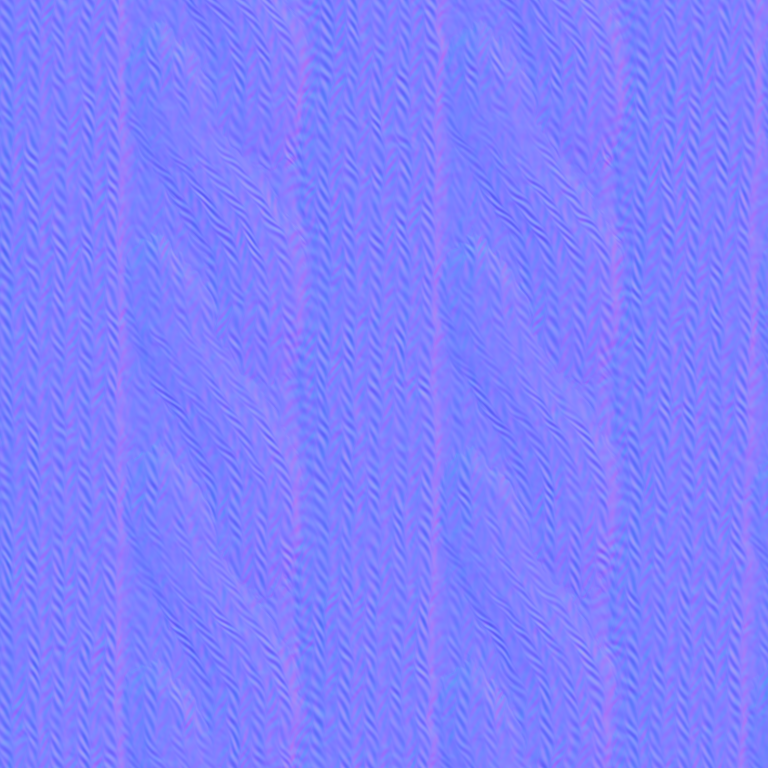
Give the GLSL for this texture map, as a WebGL 1 fragment shader.

```glsl
precision highp float;
uniform vec2 u_resolution;

#define PANEL_PERIOD 0.410
#define CABLE_CENTER 0.279
#define CABLE_HALF 0.116
#define CROSS_PERIOD 0.277
#define CROSS_TOP 0.724
#define WALE (PANEL_PERIOD / 12.0)
#define STITCH_ROWS 54.0
#define STITCH_DEPTH 0.00034
#define STRAND_HEIGHT 0.0025
#define GUTTER_DEPTH 0.0016
#define GRAIN 0.00070
#define SAMPLE_STEP 0.0018

const float TAU = 6.2831853;

float hash(vec2 p) {
  vec3 q = fract(vec3(p.xyx) * 0.1031);
  q += dot(q, q.yzx + 33.33);
  return fract((q.x + q.y) * q.z);
}

float noise(vec2 p) {
  vec2 i = floor(p);
  vec2 f = fract(p);
  f = f * f * (3.0 - 2.0 * f);
  float low = mix(hash(i), hash(i + vec2(1.0, 0.0)), f.x);
  float high = mix(hash(i + vec2(0.0, 1.0)), hash(i + 1.0), f.x);
  return mix(low, high, f.y);
}

// Columns of V shaped stitches whose left legs stand out more
float stitches(float across, float along) {
  float column = fract(across / WALE);
  float leg = abs(column - 0.5) * 2.0;
  vec2 cell = vec2(across / WALE + 50.0, along * STITCH_ROWS);
  float slip = 0.5 * noise(cell * vec2(1.6, 0.5));
  float yarn = sin(TAU * (along * STITCH_ROWS - leg * 1.15 + slip));
  float depth = 0.5 + 1.1 * noise(cell * vec2(1.5, 0.6) + 9.0);
  float side = column < 0.5 ? 1.15 : 0.7;
  float body = side * pow(sin(0.5 * TAU * leg), 0.8);
  float arch = cos(TAU * 2.0 * column) * 0.4 - cos(TAU * column) * 0.45;
  return STITCH_DEPTH * (yarn * depth * body + arch);
}

// Groove with a steep left wall and a shallow right wall
float gutter(float d, float wall) {
  float q = d / (d < 0.0 ? wall : 0.032);
  return exp(-q * q);
}

// Overlapping strands that start at the left and cross to the right
float cable(float u, float y) {
  float phase = fract((CROSS_TOP - y) / CROSS_PERIOD);
  float top = stitches(u, y) * 0.6;
  float slant = 4.0 * (sqrt((u + 0.080) * (u + 0.080) + 0.0002) - 0.014);
  for (int k = 0; k < 2; k++) {
    float s = phase + float(k);
    float center = mix(-0.056, 0.054, smoothstep(0.40, 1.35, s));
    float q = (u - center) / 0.069;
    float dome = max(1.0 - q * q, -0.5);
    float slanted = s - slant * (1.0 - smoothstep(0.4, 1.0, s));
    float start = smoothstep(0.0, 0.26, slanted);
    float ends = start * (1.0 - smoothstep(1.50, 1.98, s));
    float lift = 1.0 + 0.25 * exp(-8.0 * (s - 1.0) * (s - 1.0));
    float strand = STRAND_HEIGHT * lift * (dome * ends - 0.5 * (1.0 - ends));
    float stretched = (s - 0.65) / 0.20;
    float relief = 1.0 - 0.6 * exp(-stretched * stretched);
    top = max(top, strand + relief * stitches(u - center, y));
  }
  return top;
}

float fabricHeight(vec2 p) {
  // Uneven hand tension and a slight lean of the panels
  p.x -= 0.022 * (p.y - 0.45) * p.x;
  p += 0.0080 * (vec2(noise(p * 30.0), noise(p * 35.0 + 40.0)) - 0.5);

  float u = mod(p.x - CABLE_CENTER + 0.5 * PANEL_PERIOD, PANEL_PERIOD)
          - 0.5 * PANEL_PERIOD;
  float pull = 0.008 * cos(TAU * (CROSS_TOP - p.y) / CROSS_PERIOD - 4.9);
  float fromLeft = u + CABLE_HALF;
  float fromRight = u - CABLE_HALF + pull;

  // Plain panel and cable panel
  float plain = 0.0012 + stitches(p.x, p.y) * 1.1;
  float inCable = smoothstep(-0.012, 0.012, fromLeft)
                * (1.0 - smoothstep(-0.012, 0.012, fromRight));
  float h = mix(plain, cable(u, p.y), inCable);
  h -= GUTTER_DEPTH * (0.85 * gutter(fromLeft, 0.010)
                     + 1.25 * gutter(fromRight, 0.014));

  // Short purl ticks along the right groove
  float tick = sin(TAU * (p.y * STITCH_ROWS + abs(fromRight) * 30.0));
  float nearGroove = fromRight / 0.017;
  h += STITCH_DEPTH * 0.8 * tick * exp(-nearGroove * nearGroove);

  // Fuzzy yarn
  h += GRAIN * noise(p * vec2(100.0, 75.0));
  h += GRAIN * 0.45 * noise(p * vec2(200.0, 150.0) + 17.0);
  return h;
}

void main() {
  vec2 p = gl_FragCoord.xy / u_resolution;
  vec2 e = vec2(SAMPLE_STEP, 0.0);
  vec2 slope = vec2(fabricHeight(p + e.xy) - fabricHeight(p - e.xy),
                    fabricHeight(p + e.yx) - fabricHeight(p - e.yx))
             / (2.0 * SAMPLE_STEP);
  vec3 normal = normalize(vec3(-slope, 1.0));
  gl_FragColor = vec4(normal * 0.5 + 0.5, 1.0);
}
```
